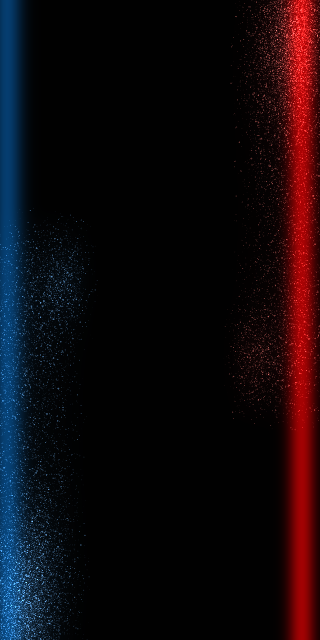
Write a Shadertoy shader that draws this background.

```glsl
// Blue and red vertical light bars shedding fine glowing dust on black.

const vec3 BLACK     = vec3(0.004);
const vec3 BLUE_BAR  = vec3(0.015, 0.235, 0.43);
const vec3 BLUE_DUST = vec3(0.45, 0.70, 0.95);
const vec3 BLUE_HAZE = vec3(0.06, 0.17, 0.27);
const vec3 RED_BAR   = vec3(0.63, 0.003, 0.006);
const vec3 RED_DUST  = vec3(0.90, 0.46, 0.44);
const vec3 RED_HAZE  = vec3(0.25, 0.04, 0.045);
const int GRAIN_LAYERS = 4;

float hash(vec2 p) {
    return fract(sin(dot(p, vec2(127.1, 311.7))) * 43758.5453);
}

mat2 rotation(float angle) {
    float c = cos(angle), s = sin(angle);
    return mat2(c, s, -s, c);
}

// Soft elliptical falloff
float blob(vec2 p, vec2 centre, vec2 radius) {
    vec2 e = (p - centre) / radius;
    return exp(-dot(e, e));
}

// Vertical bar with a Gaussian cross-section
float lightBar(float x, float centre, float width) {
    float e = (x - centre) / width;
    return exp(-e * e);
}

// Dust amount; q.x is measured from the side edge, q.y from the dense end
float dustDensity(vec2 q) {
    float dense = 0.62 * blob(q, vec2(0.07, 0.08), vec2(0.085, 0.25));
    float plume = 0.20 * blob(q, vec2(0.13, 0.20), vec2(0.09, 0.26));
    float trail = 0.16 * blob(q, vec2(0.07, 0.65), vec2(0.12, 0.45));
    float bulge = 0.24 * blob(q, vec2(0.21, 1.12), vec2(0.08, 0.12));
    float upper = 0.14 * blob(q, vec2(0.10, 1.05), vec2(0.11, 0.24));
    float reach = 1.0 - smoothstep(0.22, 0.33, q.x);
    float top = 1.0 - smoothstep(1.30, 1.37, q.y + 0.25 * q.x * q.x);
    return (dense + plume + trail + bulge + upper) * reach * top;
}

// One jittered grain per cell, kept with a chance set by the density
float grainLayer(vec2 g, float density, float seed, float blur) {
    vec2 key = floor(g) + seed;
    vec2 centre = 0.25 + 0.5 * vec2(hash(key + 3.7), hash(key + 9.2));
    float radius = mix(0.18, 0.36, hash(key + 21.4));
    float dist = length(fract(g) - centre);
    float cover = 1.0 - smoothstep(radius - blur, radius + blur, dist);
    float present = step(hash(key) + 0.006, density);
    float shine = hash(key + 41.8);
    return cover * present * mix(0.12, 0.90, shine * shine * shine);
}

// Fine grains over several scales, each layer turned to hide its grid
float dust(vec2 q, float density, float seed, float pixel) {
    float sum = 0.0;
    for (int i = 0; i < GRAIN_LAYERS; i++) {
        float level = float(i);
        float cells = 125.0 + 45.0 * level;
        vec2 g = rotation(0.4 + 0.9 * level) * q * cells;
        sum += grainLayer(g, density, seed + 17.0 * level, 0.5 * pixel * cells);
    }
    return sum * (0.55 + 0.45 * density);
}

// Grains plus the faint glow between them
vec3 dustCloud(vec2 q, float seed, float pixel, vec3 grain, vec3 haze) {
    float density = dustDensity(q);
    return grain * dust(q, density, seed, pixel) + haze * density * 0.6;
}

void mainImage(out vec4 fragColor, in vec2 fragCoord) {
    // Canvas spans one unit across and two units up
    vec2 p = fragCoord / iResolution.xy * vec2(1.0, 2.0);
    float pixel = 1.0 / iResolution.x;
    vec3 color = BLACK;

    // Light bars
    color += BLUE_BAR * lightBar(p.x, 0.022, 0.046);
    color += RED_BAR * lightBar(p.x, 0.943, 0.041);

    // Dust on the left, and its half-turn counterpart on the right
    color += dustCloud(p, 5.0, pixel, BLUE_DUST, BLUE_HAZE);
    color += dustCloud(vec2(1.0, 2.0) - p, 83.0, pixel, RED_DUST, RED_HAZE);

    fragColor = vec4(clamp(color, 0.0, 1.0), 1.0);
}
```
